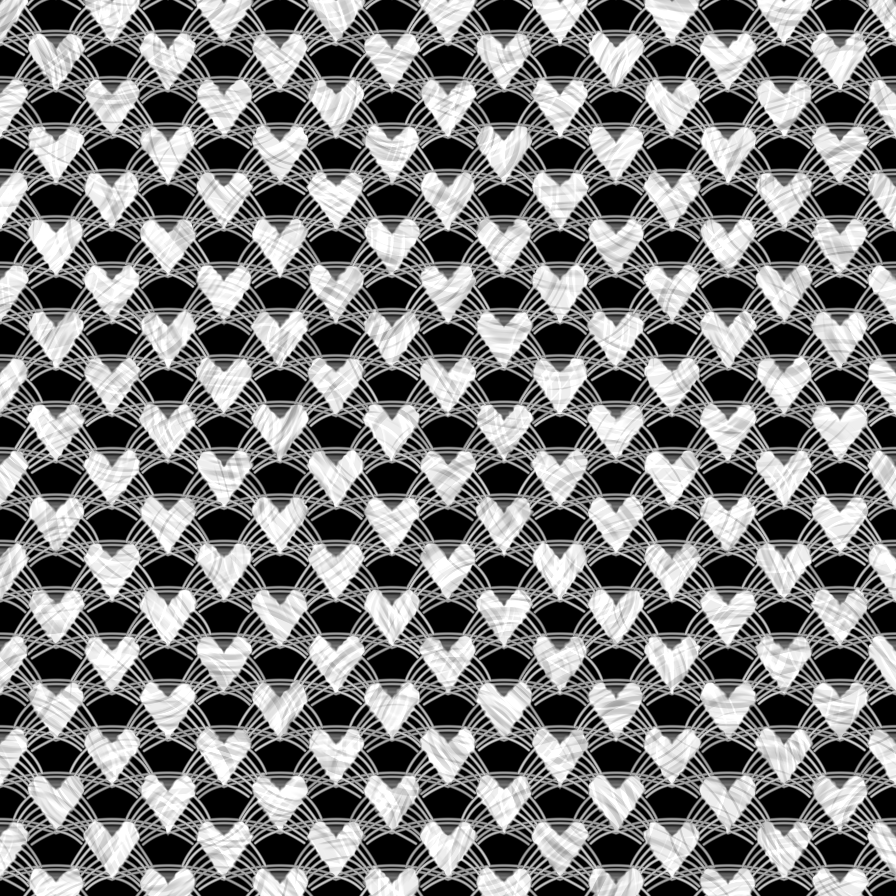
This pattern is drawn by a WebGL 2 fragment shader. Its source:

```glsl
#version 300 es
precision highp float;
// Black and white lace: staggered rows of hatched hearts, tied together by
// fans of fine threads and shallow arcs. Each pixel checks the nearest heart
// of the two rows around it; hashes vary the hatching, edges and threads.

uniform vec2 u_resolution;
out vec4 fragColor;

// Lengths are in cells; one cell is the spacing of hearts along a row.
const float COLUMNS = 8.0;
const float ROW_STEP = 0.414;
const int THREADS = 7;
const float THREAD_WIDTH = 0.007;
const float THREAD_SOFT = 0.014;
const float THREAD_TONE = 0.72;
const float THREAD_JITTER = 0.016;
const float ARC_TONE = 0.62;
const float NOTCH_TONE = 0.40;
const float HEART_TONE = 0.915;
const float HATCH_FREQ = 38.0;
const float HATCH_DEPTH = 0.15;
const float FRAY = 0.022;

float hash(vec2 p) {
    vec3 q = fract(p.xyx * vec3(0.1031, 0.1030, 0.0973));
    q += dot(q, q.yzx + 33.33);
    return fract((q.x + q.y) * q.z);
}

float noise(vec2 p) {
    vec2 i = floor(p), f = fract(p);
    f = f * f * (3.0 - 2.0 * f);
    return mix(mix(hash(i), hash(i + vec2(1, 0)), f.x),
               mix(hash(i + vec2(0, 1)), hash(i + vec2(1, 1)), f.x), f.y);
}

float smoothMax(float a, float b, float k) {
    float h = max(k - abs(a - b), 0.0) / k;
    return max(a, b) + h * h * k * 0.25;
}

// Mirrored convex half: straight side, sloped shoulder, flat top and notch.
float heartDistance(vec2 p) {
    vec2 q = vec2(abs(p.x), p.y);
    float side = dot(q - vec2(0.0, -0.265), vec2(0.82, -0.57));
    float shoulder = dot(q - vec2(0.262, 0.13), vec2(0.85, 0.53));
    float notch = dot(q - vec2(0.0, 0.115), vec2(-0.75, 0.66));
    float d = smoothMax(side, shoulder, 0.05);
    return smoothMax(smoothMax(d, q.y - 0.255, 0.04), notch, 0.03);
}

// Distance to a bowed thread from a to b.
float threadDistance(vec2 p, vec2 a, vec2 b, float bow) {
    vec2 ab = b - a;
    float h = clamp(dot(p - a, ab) / dot(ab, ab), 0.0, 1.0);
    vec2 normal = normalize(vec2(-ab.y, ab.x));
    return distance(p, a + ab * h + normal * bow * 4.0 * h * (1.0 - h));
}

float threadMask(float d, float pixel) {
    return 1.0 - smoothstep(THREAD_WIDTH * 0.3, THREAD_WIDTH + max(THREAD_SOFT, pixel), d);
}

// Crossing layers of curved strokes, turned differently in every heart.
float hatchTone(vec2 p, vec2 id) {
    float tone = HEART_TONE;
    for (int i = 0; i < 4; i++) {
        vec2 seed = id + float(i) * vec2(17.0, 31.0);
        float angle = (hash(seed) - 0.5) * 2.6 + (i == 3 ? 1.4 : 0.0);
        float c = cos(angle), s = sin(angle);
        vec2 u = mat2(c, -s, s, c) * p;
        u.y += (hash(seed + 5.0) - 0.5) * 2.4 * u.x * u.x;
        float n = noise(vec2(u.x * 3.0, u.y * HATCH_FREQ) + seed * 7.0 + 100.0);
        float stroke = smoothstep(0.5, 0.9, n);
        tone += (i < 2 ? -HATCH_DEPTH : 0.7 * HATCH_DEPTH) * (stroke - 0.2);
    }
    return clamp(tone, 0.0, 1.0);
}

float heartCell(vec2 p, vec2 id, float pixel) {
    float light = 0.0;
    vec2 q = vec2(abs(p.x), p.y);

    // Fan of threads from the heart's side to the lobe of the heart below.
    for (int i = 0; i < THREADS; i++) {
        float t = float(i) / float(THREADS - 1);
        vec2 seed = id * 3.0 + vec2(float(i) * 5.0, p.x < 0.0 ? 71.0 : 23.0);
        float r = hash(seed) - 0.5, r2 = hash(seed + 9.0) - 0.5;
        vec2 start = mix(vec2(0.22, 0.07), vec2(0.01, -0.25), t);
        vec2 end = mix(vec2(0.37, -0.15), vec2(0.22, -0.36), t);
        start.y += r * THREAD_JITTER;
        end += vec2(r2, r) * THREAD_JITTER;
        float d = threadDistance(p.x < 0.0 ? q : p, start, end, 0.012 + r2 * 0.02);
        light = max(light, threadMask(d, pixel) * (THREAD_TONE + r * 0.2));
    }

    // Two arcs over the lobes, running to the neighbouring tips.
    for (int i = 0; i < 2; i++) {
        float arc = 0.272 - 0.036 * float(i) - 0.36 * q.x * q.x;
        light = max(light, threadMask(abs(p.y - arc), pixel) * ARC_TONE);
    }

    // Dim webbing inside the notch.
    float web = (1.0 - smoothstep(0.06, 0.13, q.x)) * smoothstep(0.05, 0.1, p.y)
              * (1.0 - smoothstep(0.17, 0.25, p.y));
    light = max(light, web * NOTCH_TONE * (0.75 + 0.5 * noise(p * vec2(8, 55) + 40.0)));

    // Heart with a frayed outline.
    float d = heartDistance(p) + (noise(p * 26.0 + id * 13.0 + 50.0) - 0.5) * FRAY;
    float edge = max(0.014, pixel);
    float body = 1.0 - smoothstep(-edge, edge, d);
    return mix(light, hatchTone(p, id), body);
}

void main() {
    vec2 p = gl_FragCoord.xy / u_resolution.y * COLUMNS;
    float pixel = COLUMNS / u_resolution.y;
    float light = 0.0;
    for (int j = 0; j < 2; j++) {
        float row = floor(p.y / ROW_STEP) + float(j);
        float shift = mod(row, 2.0) < 0.5 ? 0.5 : 0.0;
        float column = floor(p.x - shift + 0.5);
        vec2 local = p - vec2(column + shift, row * ROW_STEP);
        light = max(light, heartCell(local, vec2(column, row) + 3.0, pixel));
    }
    fragColor = vec4(vec3(light), 1.0);
}
```
